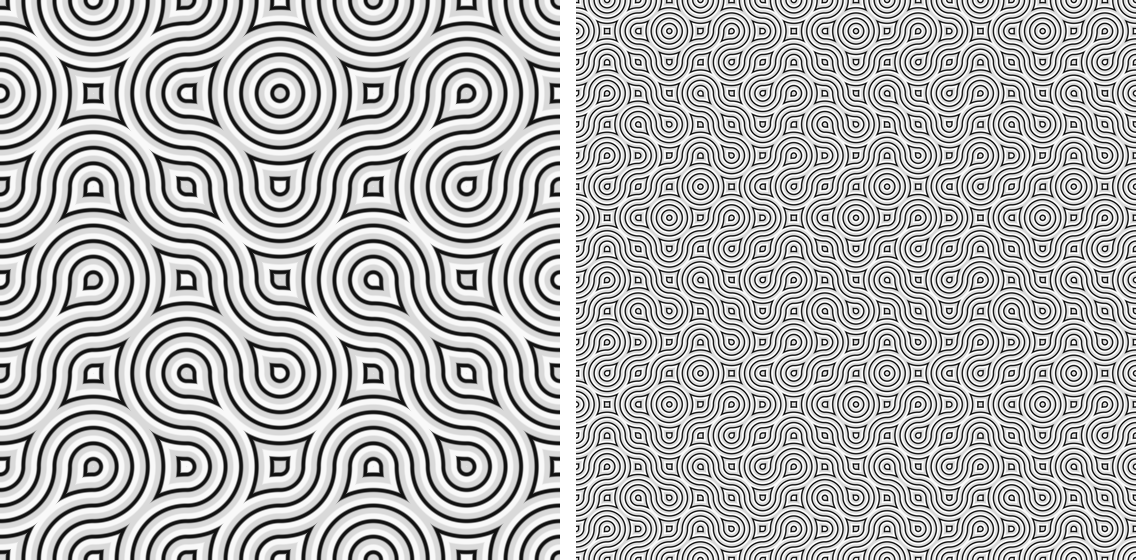
Left: one tile. Right: repeated 3 by 3.
Write a three.js fragment shader that draws this pattern.

```glsl
varying vec2 vUv;

const float TILES = 6.0;           // tiles across and down, even so the parity wraps
const float LINES = 6.0;           // black lines along each tile side
const float LINE_HALF = 0.126;     // half line width, in line spacings
const float SOFTNESS = 0.07;       // half width of smoothed edges, in line spacings
const float FLIP_CHANCE = 0.47;
const vec3 INK = vec3(0.065);
const vec3 SHADE = vec3(0.85);
const vec3 PAPER = vec3(0.975);

float hash(vec2 p) {
  return fract(sin(dot(p, vec2(127.1, 311.7))) * 43758.5453);
}

// Runs from 0 at even lattice corners to 1 at odd ones, continuous across tiles
float arcField(vec2 p) {
  vec2 tile = mod(floor(p), TILES);
  vec2 local = fract(p);
  float flip = step(hash(tile), FLIP_CHANCE);
  local.x = mix(local.x, 1.0 - local.x, flip);

  // Arcs grow from two opposite corners and meet along the other diagonal
  float radius = min(length(local), length(1.0 - local));
  float odd = mod(tile.x + tile.y + flip, 2.0);
  return mix(radius, 1.0 - radius, odd);
}

void main() {
  float band = arcField(vUv * TILES) * LINES;

  // Each gap is half white, half grey
  float halfBand = abs(fract(band + 0.25) - 0.5);
  float white = smoothstep(0.25 - SOFTNESS, 0.25 + SOFTNESS, halfBand);
  vec3 color = mix(SHADE, PAPER, white);

  // Black lines midway between whole band values
  float lineDistance = abs(fract(band) - 0.5);
  float ink = 1.0 - smoothstep(LINE_HALF - SOFTNESS, LINE_HALF + SOFTNESS, lineDistance);
  gl_FragColor = vec4(mix(color, INK, ink), 1.0);
}
```
